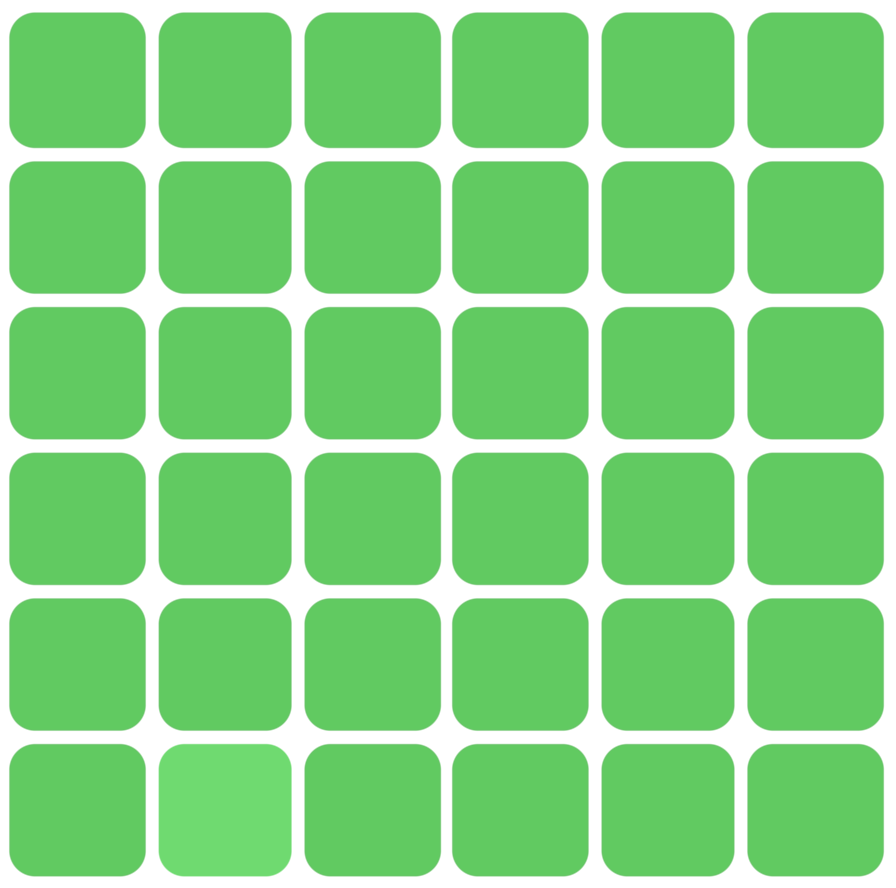
This pattern is drawn by a WebGL 1 fragment shader. Its source:

```glsl
precision highp float;

uniform vec2 u_resolution;

// Lengths are fractions of the canvas height.
const vec2 LAST_CELL = vec2(5.0, 5.0);
const vec2 FIRST_CENTER = vec2(0.0873, 0.0876);
const vec2 PITCH = vec2(0.16624, 0.16404);
const vec2 HALF_SIZE = vec2(0.0768, 0.0745);
const float CORNER_RADIUS = 0.029;
const float NARROWING = 0.002;
const float TOP_GROWTH = 0.0018;
const float RIM_WIDTH = 0.0012;
const float RIM_STRENGTH = 0.7;
const vec2 LIT_CELL = vec2(1.0, 0.0);

const vec3 BACKGROUND = vec3(1.0);
const vec3 TILE_GREEN = vec3(0.38, 0.792, 0.38);
const vec3 LIT_GREEN = vec3(0.435, 0.855, 0.44);
const vec3 RIM_GREEN = vec3(0.41, 0.75, 0.41);

float roundedBox(vec2 p, vec2 halfSize, float radius) {
  vec2 q = abs(p) - halfSize + radius;
  return length(max(q, 0.0)) + min(max(q.x, q.y), 0.0) - radius;
}

void main() {
  vec2 p = gl_FragCoord.xy / u_resolution.y;
  float pixel = 1.0 / u_resolution.y;

  // Nearest tile of the grid
  vec2 cell = floor((p - FIRST_CENTER) / PITCH + 0.5);
  cell = clamp(cell, vec2(0.0), LAST_CELL);
  vec2 local = p - FIRST_CENTER - cell * PITCH;

  // Every third column is slightly narrower, the top row slightly taller
  vec2 halfSize = HALF_SIZE;
  float narrow = 1.0 - step(0.5, abs(mod(cell.x, 3.0) - 1.0));
  float top = step(LAST_CELL.y - 0.5, cell.y);
  halfSize.x -= NARROWING * narrow;
  halfSize.y += TOP_GROWTH * top;
  local.y -= TOP_GROWTH * top;

  float dist = roundedBox(local, halfSize, CORNER_RADIUS);

  // Flat fill, one lit tile, faint darker rim
  float lit = 1.0 - step(0.5, distance(cell, LIT_CELL));
  vec3 fill = mix(TILE_GREEN, LIT_GREEN, lit);
  float rim = smoothstep(-RIM_WIDTH - pixel, -RIM_WIDTH + pixel, dist);
  fill = mix(fill, RIM_GREEN, rim * RIM_STRENGTH * (1.0 - lit));

  float coverage = 1.0 - smoothstep(-pixel, pixel, dist);
  gl_FragColor = vec4(mix(BACKGROUND, fill, coverage), 1.0);
}
```
